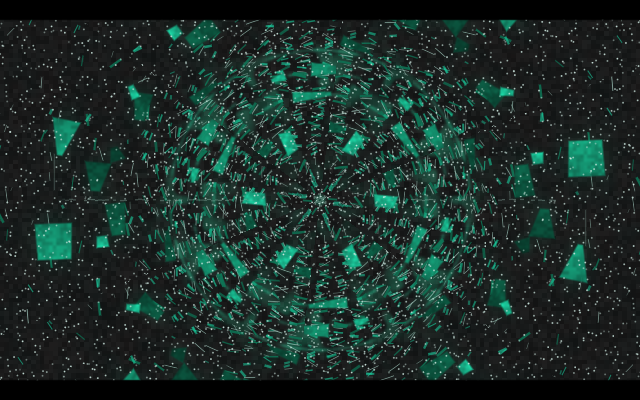
A Shadertoy shader for this background:

```glsl
#define PX (1.0 / iResolution.y)
#define SECTOR 1.0471976
#define SECTOR_START -0.646
#define BAR_EDGE 0.45
#define STREAK_LAYERS 6
#define DOT_LAYERS 4
#define CHARCOAL vec3(0.095, 0.10, 0.10)
#define DEEP vec3(0.03, 0.24, 0.17)
#define GREEN vec3(0.05, 0.45, 0.33)
#define MINT vec3(0.10, 0.79, 0.61)
#define SILVER vec3(0.58, 0.72, 0.68)

float hash(vec2 p) {
    vec3 v = fract(p.xyx * vec3(0.1031, 0.1030, 0.0973));
    v += dot(v, v.yzx + 33.33);
    return fract((v.x + v.y) * v.z);
}

float noise(vec2 p) {
    vec2 i = floor(p), f = fract(p);
    f *= f * (3.0 - 2.0 * f);
    return mix(mix(hash(i), hash(i + vec2(1, 0)), f.x),
               mix(hash(i + vec2(0, 1)), hash(i + vec2(1, 1)), f.x), f.y);
}

vec2 rotate(vec2 p, float a) {
    float c = cos(a), s = sin(a);
    return vec2(c * p.x - s * p.y, s * p.x + c * p.y);
}

float box(vec2 p, vec2 halfSize, float blur) {
    vec2 d = abs(p) - halfSize;
    return 1.0 - smoothstep(-blur, blur, max(d.x, d.y));
}

// Tilted shard with a tapered width, a soft halo and a mottled face
void shard(inout vec3 col, vec2 q, vec2 centre, vec2 halfSize, float tilt, float taper, vec3 tint) {
    vec2 p = rotate(q - centre, -tilt);
    vec2 size = vec2(halfSize.x * (1.0 + taper * p.y / halfSize.y), halfSize.y);
    float face = 0.78 + 0.3 * noise(q * 110.0) + 0.12 * p.y / halfSize.y;
    col += DEEP * 0.35 * exp(-dot(p / halfSize, p / halfSize) * 0.5);
    col = mix(col, tint * face, 0.92 * box(p, size, PX + 0.001));
}

// Short strokes in polar cells: tangential outside, radial near the hub
void streaks(inout vec3 col, float r, float turn, float layer) {
    float band = 0.017 + 0.004 * layer;
    float ring = floor(r / band), ringR = (ring + 0.5) * band;
    float n = max(1.0, floor(SECTOR * ringR / 0.05));
    vec2 id = vec2(floor(turn * n) + 17.0 * layer, ring + 31.0 * layer);
    float a = hash(id), b = hash(id + 71.3), c = hash(id + 139.7);
    float hub = 1.0 - step(0.11, ringR);
    float density = 0.75 * smoothstep(0.09, 0.18, ringR) * (1.0 - smoothstep(0.33, 0.52, ringR));
    density = max(density + 0.04, 0.75 * hub);
    vec2 p = vec2((fract(turn * n) - 0.5) * SECTOR * r / n, (fract(r / band) - 0.5) * band);
    p -= vec2((b - 0.5) * 0.018, (c - 0.5) * 0.3 * band);
    p = rotate(p, (a / density - 0.5) * 1.1 + hub * 1.2);
    vec2 size = vec2(mix(0.004, 0.018, b), mix(0.0007, 0.0035, c * c));
    vec3 tint = c < 0.4 ? SILVER : (b < 0.55 ? MINT : GREEN);
    col = mix(col, tint, step(a, density) * mix(0.4, 0.9, b) * box(p, size, 0.5 * PX + 0.0004));
}

void mainImage(out vec4 fragColor, in vec2 fragCoord) {
    vec2 p = (fragCoord - 0.5 * iResolution.xy) / iResolution.y;
    float r = length(p);
    float angle = mod(atan(p.y, p.x + 1e-6) - SECTOR_START, SECTOR);
    float turn = angle / SECTOR;
    angle += SECTOR_START;
    vec2 q = r * vec2(cos(angle), sin(angle));

    // Grainy backdrop with a faint green wash over the rings
    vec3 col = CHARCOAL + 0.045 * (hash(floor(p * 90.0) + 200.0) - 0.5);
    col.r += 0.02 * (noise(p * 25.0 + 60.0) - 0.5);
    float wash = exp(-pow((r - 0.31) / 0.09, 2.0)) + 0.9 * exp(-r * r / 0.008);
    col += DEEP * wash * 0.9 * smoothstep(0.4, 0.85, noise(q * 32.0 + 40.0));

    // Broken arcs
    for (int i = 0; i < 3; i++) {
        float arcR = 0.265 + 0.055 * float(i);
        float gaps = smoothstep(0.4, 0.7, noise(vec2(angle * 9.0 + 30.0, arcR * 90.0)));
        col += GREEN * 0.45 * gaps * exp(-pow((r - arcR) / 0.005, 2.0));
    }

    for (int i = 0; i < STREAK_LAYERS; i++) streaks(col, r, turn, float(i));

    // Inner and middle rings of shards
    shard(col, q, vec2(0.175, 0.055), vec2(0.011, 0.021), 0.3, 0.3, GREEN * 0.8);
    shard(col, q, vec2(0.163, -0.004), vec2(0.027, 0.015), -0.1, 0.12, MINT);
    shard(col, q, vec2(0.236, -0.113), vec2(0.009, 0.048), -0.42, 0.5, mix(GREEN, MINT, 0.5));
    shard(col, q, vec2(0.277, -0.172), vec2(0.013, 0.032), -0.55, 0.3, mix(GREEN, MINT, 0.4));
    shard(col, q, vec2(0.315, -0.062), vec2(0.007, 0.018), -0.15, -0.4, MINT);
    shard(col, q, vec2(0.378, 0.115), vec2(0.009, 0.038), 0.12, 0.4, GREEN * 0.7);

    // Outer shards
    shard(col, q, vec2(0.665, 0.104), vec2(0.044, 0.045), 0.04, -0.05, mix(GREEN, MINT, 0.55));
    shard(col, q, vec2(0.508, 0.048), vec2(0.021, 0.040), 0.12, -0.2, GREEN * 0.85);
    shard(col, q, vec2(0.544, 0.104), vec2(0.014, 0.014), 0.1, 0.1, MINT);
    shard(col, q, vec2(0.558, -0.058), vec2(0.022, 0.036), -0.1, -0.5, GREEN * 0.75);
    shard(col, q, vec2(0.510, -0.115), vec2(0.014, 0.017), 0.3, 0.4, GREEN * 0.6);
    shard(col, q, vec2(0.642, -0.156), vec2(0.021, 0.045), -0.2, -0.7, mix(GREEN, MINT, 0.6));
    shard(col, q, vec2(0.446, -0.233), vec2(0.018, 0.034), -0.15, -0.3, GREEN * 0.8);
    shard(col, q, vec2(0.467, -0.270), vec2(0.009, 0.017), 0.4, 0.2, MINT);
    col = mix(col, SILVER, 0.35 * box(q - vec2(0.664, -0.07), vec2(0.001, 0.045), PX));

    // Pale dust, denser towards the rings
    for (int i = 0; i < DOT_LAYERS; i++) {
        vec2 grid = q * (38.0 + 17.0 * float(i)) + 80.0 + 37.0 * float(i);
        vec2 id = floor(grid);
        float a = hash(id), b = hash(id + 53.0);
        vec2 d = (fract(grid) - 0.2 - 0.6 * vec2(b, hash(id + 97.0))) / (38.0 + 17.0 * float(i));
        float density = 0.11 + 0.15 * exp(-r * r / 0.12) + 0.3 * exp(-r * r / 0.002);
        float dot1 = 1.0 - smoothstep(0.0, 0.0015 + PX, length(d));
        col = mix(col, vec3(0.8, 0.9, 0.87), step(a, density) * mix(0.35, 1.0, b) * dot1);
    }

    // Dashed line across the middle
    float dashId = floor(p.x * 110.0);
    float dash = step(0.45, hash(vec2(dashId + 300.0, 5.0)));
    float span = smoothstep(0.15, 0.2, abs(p.x)) * (1.0 - smoothstep(0.62, 0.66, abs(p.x)));
    float wobble = 0.004 * (hash(vec2(dashId + 300.0, 9.0)) - 0.5);
    col = mix(col, SILVER, 0.6 * dash * span * box(vec2(0.0, p.y - wobble), vec2(1.0, 0.0008), PX));

    // Black bars above and below
    col *= 1.0 - smoothstep(-PX, PX, abs(p.y) - BAR_EDGE);
    fragColor = vec4(clamp(col, 0.0, 1.0), 1.0);
}
```
